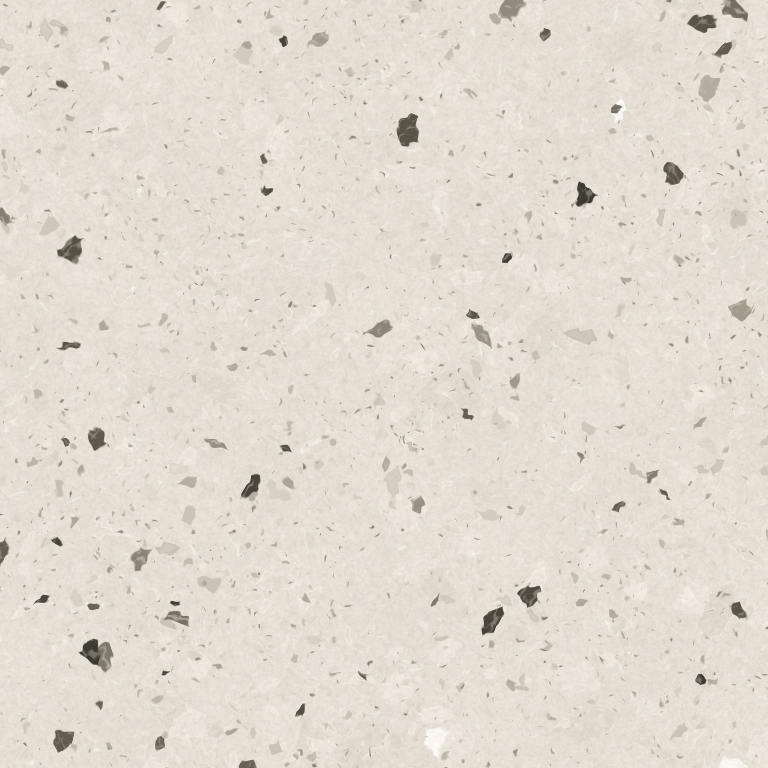
Reproduce this texture procedurally as a Shadertoy shader.

```glsl
// Pale terrazzo: a cream stone ground with layers of angular chips.
// Each layer scatters convex random polygons over a jittered grid,
// from broad faint chips to dark veined ones; cellular noise adds grain.

const float TAU = 6.2831853;
const vec3 WHITE = vec3(0.99, 0.98, 0.97);
const vec3 PALE  = vec3(0.93, 0.905, 0.87);
const vec3 CREAM = vec3(0.89, 0.865, 0.825);
const vec3 STONE = vec3(0.84, 0.815, 0.77);
const vec3 GREY  = vec3(0.75, 0.72, 0.67);
const vec3 BROWN = vec3(0.60, 0.57, 0.51);
const vec3 DARK  = vec3(0.40, 0.37, 0.32);
const vec3 COAL  = vec3(0.20, 0.19, 0.16);

struct Layer {
    float cells;    // grid cells across the canvas
    float share;    // chance that a cell holds a chip
    vec2 size;      // smallest and largest radius, in cells
    float stretch;  // longest aspect ratio
    float edge;     // edge softness, in canvas units
};

vec3 hash3(vec2 p) {
    vec3 q = fract(p.xyx * vec3(0.1031, 0.1030, 0.0973));
    q += dot(q, q.yxz + 33.33);
    return fract((q.xxy + q.yzz) * q.zyx);
}

mat2 rotate(float a) {
    return mat2(cos(a), sin(a), -sin(a), cos(a));
}

// Distance to the nearest jittered point
float cellular(vec2 p) {
    vec2 cell = floor(p);
    float nearest = 2.0;
    for (int y = -1; y <= 1; y++)
    for (int x = -1; x <= 1; x++) {
        vec2 c = cell + vec2(x, y);
        nearest = min(nearest, length(c + hash3(c).xy - p));
    }
    return nearest;
}

// Slow drift from layered sines, about -1 to 1
float drift(vec2 p) {
    vec2 w = p + 0.6 * sin(p.yx * 1.7 + vec2(1.0, 4.0));
    return 0.5 * sin(w.x * 2.1 + w.y) + 0.5 * sin(w.y * 2.7 - w.x * 1.3);
}

// Convex polygon with uneven sides
float chipDistance(vec2 p, float radius, vec2 seed) {
    float d = -radius;
    for (int i = 0; i < 6; i++) {
        vec3 h = hash3(seed + float(i) * 7.3);
        float a = (float(i) + 0.75 * h.x) * TAU / 6.0;
        d = max(d, dot(p, vec2(cos(a), sin(a))) - radius * mix(0.5, 1.0, h.y));
    }
    return d;
}

// Paints one layer of chips; veins lighten the inside, rim outlines it
vec3 scatter(vec3 under, vec2 uv, Layer l, float seed, vec3 colorA, vec3 colorB,
             float opacity, float veins, float rim) {
    vec2 p = uv * l.cells;
    vec2 cell = floor(p);
    vec3 color = under;
    for (int y = -1; y <= 1; y++)
    for (int x = -1; x <= 1; x++) {
        vec2 c = cell + vec2(x, y);
        vec2 id = c + seed * 17.0;
        vec3 place = hash3(id);
        float clump = 1.0 + 0.7 * drift(c / l.cells * 5.0 + seed);
        if (place.z > l.share * clump) continue;
        vec3 look = hash3(id + 91.7);
        float radius = mix(l.size.x, l.size.y, look.x * look.x);
        float aspect = sqrt(mix(1.0, l.stretch, look.y));
        vec2 q = rotate(TAU * look.z) * (p - c - place.xy);
        q *= vec2(1.0 / aspect, aspect);
        float d = chipDistance(q, radius, id) / (l.cells * aspect);
        float inside = 1.0 - smoothstep(-l.edge, l.edge, d);
        vec3 body = mix(colorA, colorB, fract(look.x * 13.0 + look.y));
        if (veins > 0.0 && inside > 0.0) {
            float v = cellular(rotate(look.z * TAU) * uv * vec2(90.0, 170.0));
            body = mix(body, GREY, veins * smoothstep(0.4, 0.85, v));
        }
        color = mix(color, body, inside * opacity);
        color += rim * (look.y - 0.3) * (1.0 - smoothstep(0.0, 0.0016, abs(d)));
    }
    return color;
}

void mainImage(out vec4 fragColor, in vec2 fragCoord) {
    vec2 uv = fragCoord / iResolution.y;
    vec2 rough = uv + 0.0014 * sin(uv.yx * 290.0 + 3.0 * sin(uv * 170.0));
    rough += 0.003 * sin(uv.yx * 71.0 + 2.0 * sin(uv * 43.0));

    // Ground and broad faint chips
    vec3 color = CREAM + 0.006 * drift(uv * 9.0);
    color = scatter(color, rough, Layer(11.0, 0.55, vec2(0.12, 0.48), 2.2, 0.0020), 1.0, STONE, PALE, 0.55, 0.0, 0.05);
    color = scatter(color, rough, Layer(17.0, 0.45, vec2(0.14, 0.46), 2.0, 0.0022), 2.0, CREAM, PALE, 0.85, 0.0, 0.05);
    color = scatter(color, rough, Layer(36.0, 0.50, vec2(0.12, 0.45), 2.5, 0.0014), 3.0, STONE, PALE, 0.65, 0.0, 0.05);
    color = scatter(color, rough, Layer(80.0, 0.50, vec2(0.14, 0.45), 2.5, 0.0012), 11.0, STONE, PALE, 0.70, 0.0, 0.0);

    // Pale slivers and a few white chips
    color = scatter(color, rough, Layer(30.0, 0.35, vec2(0.07, 0.16), 12.0, 0.0010), 4.0, PALE, WHITE, 0.50, 0.0, 0.0);
    color = scatter(color, rough, Layer(16.0, 0.025, vec2(0.20, 0.42), 2.0, 0.0015), 5.0, PALE, WHITE, 0.90, 0.0, 0.0);

    // Fine cellular grain at three scales
    float fine = 0.5 - cellular(rough * 260.0);
    float grain = 0.5 - cellular(rough * 130.0 + 9.0);
    float mottle = 0.5 - cellular(rough * 55.0 + 5.0);
    color += 0.040 * fine + 0.030 * grain + 0.020 * mottle;

    // Grey grains, tiny specks, then dark chips
    color = scatter(color, rough, Layer(26.0, 0.10, vec2(0.12, 0.40), 2.5, 0.0013), 6.0, GREY, STONE, 0.75, 0.15, -0.10);
    color = scatter(color, rough, Layer(55.0, 0.14, vec2(0.10, 0.42), 2.5, 0.0011), 7.0, BROWN, STONE, 0.75, 0.2, 0.0);
    color = scatter(color, rough, Layer(120.0, 0.10, vec2(0.12, 0.40), 2.5, 0.0010), 8.0, DARK, STONE, 0.75, 0.0, 0.0);
    color = scatter(color, rough, Layer(20.0, 0.05, vec2(0.14, 0.42), 2.5, 0.0011), 9.0, DARK, GREY, 0.90, 0.7, -0.15);
    color = scatter(color, rough, Layer(18.0, 0.11, vec2(0.11, 0.38), 2.2, 0.0010), 10.0, COAL, DARK, 0.95, 0.45, 0.0);

    fragColor = vec4(clamp(color, 0.0, 1.0), 1.0);
}
```
